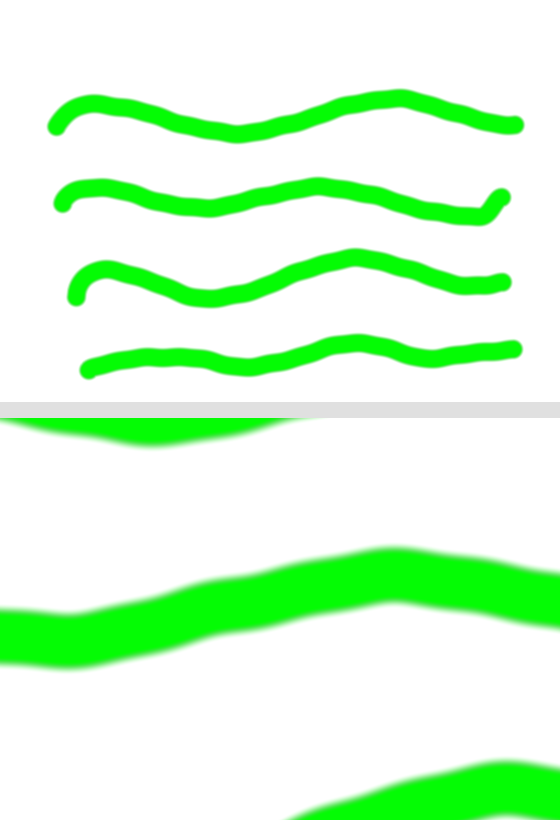
Top: the whole. Bottom: its middle third, enlarged.
Give the GLSL for this pattern, as a Shadertoy shader.

```glsl
#define ROWS 4
#define STEPS 24
#define RADIUS 0.0222
#define SOFTNESS 0.0058
#define REACH 0.036
#define WOBBLE 0.0016
#define EDGE_SHADE 0.55
#define PAPER vec3(1.0)
#define INK vec3(0.015, 0.99, 0.015)

// Per row: x and height of crest, trough, crest, trough
const vec4 TURN_X[ROWS] = vec4[ROWS](
    vec4(0.232, 0.589, 0.978, 1.268), vec4(0.230, 0.495, 0.797, 1.168),
    vec4(0.263, 0.522, 0.888, 1.187), vec4(0.444, 0.616, 0.897, 1.060));
const vec4 TURN_Y[ROWS] = vec4[ROWS](
    vec4(0.741, 0.668, 0.754, 0.690), vec4(0.534, 0.482, 0.534, 0.462),
    vec4(0.328, 0.257, 0.357, 0.288), vec4(0.112, 0.087, 0.147, 0.109));

// Per row: start point, end point
const vec4 ENDS[ROWS] = vec4[ROWS](
    vec4(0.141, 0.687, 1.281, 0.690), vec4(0.156, 0.493, 1.248, 0.507),
    vec4(0.190, 0.261, 1.250, 0.297), vec4(0.221, 0.078, 1.277, 0.130));

// Sharpness of the hooks at the left and right tips
const vec4 HEAD_POWER = vec4(0.85, 0.65, 0.5, 0.6);
const vec4 TAIL_POWER = vec4(1.0, 3.0, 2.0, 1.0);

float segmentDistance(vec2 p, vec2 a, vec2 b) {
    vec2 pa = p - a, ba = b - a;
    float t = clamp(dot(pa, ba) / max(dot(ba, ba), 1e-9), 0.0, 1.0);
    return length(pa - t * ba);
}

// Layered sines for the unsteady hand
float handWobble(float x, float seed) {
    return WOBBLE * (sin(39.0 * x + 2.3 * seed)
                   + 0.6 * sin(83.0 * x + 5.1 * seed));
}

// Height of a stroke's centre line
float strokeHeight(float x, int row) {
    vec4 tx = TURN_X[row], ty = TURN_Y[row], ends = ENDS[row];

    float head = clamp((x - ends.x) / (tx.x - ends.x), 0.0, 1.0);
    float rise = pow(max(1.0 - (1.0 - head) * (1.0 - head), 0.0), HEAD_POWER[row]);
    float y = mix(ends.y, ty.x, rise);

    for (int i = 0; i < 3; i++)
        y = mix(y, ty[i + 1], smoothstep(tx[i], tx[i + 1], x));

    float tail = pow(smoothstep(tx.w, ends.z, x), TAIL_POWER[row]);
    return mix(y, ends.w, tail) + handWobble(x, float(row));
}

// Distance to the nearby part of a stroke, with round caps
float strokeDistance(vec2 p, int row) {
    vec4 ends = ENDS[row];
    float x = clamp(p.x - REACH, ends.x, ends.z);
    vec2 previous = vec2(x, strokeHeight(x, row));
    float d = length(p - previous);
    for (int i = 1; i <= STEPS; i++) {
        float offset = REACH * (2.0 * float(i) / float(STEPS) - 1.0);
        x = clamp(p.x + offset, ends.x, ends.z);
        vec2 current = vec2(x, strokeHeight(x, row));
        d = min(d, segmentDistance(p, previous, current));
        previous = current;
    }
    return d;
}

void mainImage(out vec4 fragColor, in vec2 fragCoord) {
    vec2 p = fragCoord / iResolution.y;

    float d = 10.0;
    for (int row = 0; row < ROWS; row++)
        d = min(d, strokeDistance(p, row));

    // Soft rim, slightly darker than a plain blend
    float soft = max(SOFTNESS, 0.75 / iResolution.y);
    float ink = 1.0 - smoothstep(RADIUS - soft, RADIUS + soft, d);
    vec3 color = mix(PAPER, INK, ink);
    color.g -= EDGE_SHADE * ink * ink * (1.0 - ink);

    fragColor = vec4(color, 1.0);
}
```
